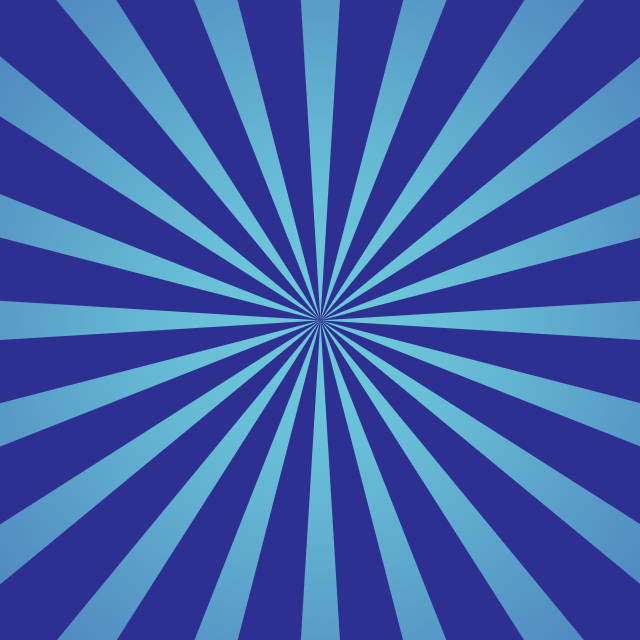
Give the GLSL for this background, as a WebGL 2 fragment shader.

```glsl
#version 300 es
precision highp float;
// Sunburst: twenty evenly spaced pale wedges on a flat indigo field.
// The angle is folded into one sector, where a wedge distance gives a smooth
// edge; a radial gradient shades the wedges from aqua to steel blue.

uniform vec2 u_resolution;
out vec4 fragColor;

const float TAU = 6.2831853;

// Fold an angle into a sector centred on zero.
float foldAngle(float angle, float sector) {
    return mod(angle + 0.5 * sector, sector) - 0.5 * sector;
}

// Signed distance to the nearest wedge edge, positive inside the wedge.
float wedgeDistance(vec2 p, float count, float halfAngle) {
    float offset = abs(foldAngle(atan(p.y, p.x), TAU / count));
    return length(p) * sin(halfAngle - offset);
}

// Radial blend that starts flat at the centre.
vec3 radialGradient(float radius, float reach, vec3 inner, vec3 outer) {
    return mix(inner, outer, smoothstep(0.0, reach, radius));
}

void main() {
    float canvas = min(u_resolution.x, u_resolution.y);
    vec2 center = vec2(0.5006, 0.4994);
    vec2 p = (gl_FragCoord.xy - center * u_resolution) / canvas;
    float radius = length(p);
    float pixel = 1.0 / canvas;

    vec3 indigo = vec3(0.180, 0.190, 0.570);
    vec3 aqua = vec3(0.425, 0.785, 0.855);
    vec3 steel = vec3(0.290, 0.485, 0.730);

    // Wedges, softened over one pixel
    float edge = wedgeDistance(p, 20.0, radians(3.5));
    float coverage = clamp(edge / pixel + 0.5, 0.0, 1.0);

    // Dark hub where the tips converge
    coverage *= mix(0.4, 1.0, smoothstep(0.0, 0.015, radius));

    vec3 rayColor = radialGradient(radius, 0.9, aqua, steel);
    fragColor = vec4(mix(indigo, rayColor, coverage), 1.0);
}
```
